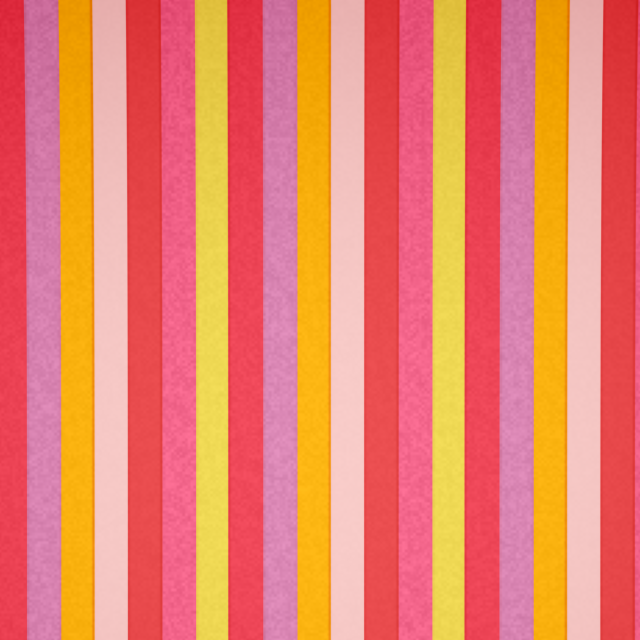
Reproduce this pattern procedurally as a Shadertoy shader.

```glsl
const int STRIPES = 7;
const float PERIOD = 0.3691;        // width of one set of stripes
const float ORIGIN = 0.3320;        // middle of a yellow stripe
const float FLARE = 0.011;          // widening of the stripes toward the top
const float EDGE_SOFTNESS = 0.0011;
const float SEAM_WIDTH = 0.0022;
const float SEAM_OFFSET = 0.0018;
const float GRAIN_CELLS = 230.0;
const vec3 SEAM_TINT = vec3(0.95, 0.76, 0.74);
const vec3 LIGHT_RANGE = vec3(0.05, 0.085, 0.08);
const vec2 LIGHT_CENTER = vec2(0.5, 0.28);

// Left edge of each stripe, as a fraction of the period
const float EDGE[STRIPES] = float[](0.067, 0.215, 0.360, 0.501, 0.642, 0.788, 0.931);

// Seam strength at each left edge; the sign picks the shaded side
const float SEAM[STRIPES] = float[](0.8, 0.3, -0.2, -0.9, 0.5, -0.8, 0.2);

const float GRAIN[STRIPES] = float[](0.055, 0.085, 0.045, 0.015, 0.03, 0.095, 0.045);

const vec3 COLOR[STRIPES] = vec3[](
    vec3(0.92, 0.25, 0.32),   // crimson
    vec3(0.84, 0.50, 0.68),   // mauve
    vec3(0.97, 0.68, 0.04),   // orange
    vec3(0.95, 0.76, 0.75),   // blush
    vec3(0.90, 0.27, 0.28),   // red
    vec3(0.94, 0.37, 0.52),   // hot pink
    vec3(0.92, 0.82, 0.30));  // yellow

float hash(vec2 p) {
    return fract(sin(dot(p, vec2(127.1, 311.7))) * 43758.5453);
}

float valueNoise(vec2 p) {
    vec2 cell = floor(p);
    vec2 f = fract(p);
    f = f * f * (3.0 - 2.0 * f);
    float low = mix(hash(cell), hash(cell + vec2(1.0, 0.0)), f.x);
    float high = mix(hash(cell + vec2(0.0, 1.0)), hash(cell + 1.0), f.x);
    return mix(low, high, f.y);
}

// Fine paper tooth, centred on zero
float paperGrain(vec2 uv) {
    float coarse = valueNoise(uv * GRAIN_CELLS * 0.5 + 17.0);
    float fine = valueNoise(uv * GRAIN_CELLS);
    return 0.35 * coarse + 0.65 * fine - 0.5;
}

// Stripe colour in rgb, grain strength in alpha
vec4 stripes(float x, float softness) {
    float t = fract((x - ORIGIN) / PERIOD);
    vec4 paper = vec4(COLOR[STRIPES - 1], GRAIN[STRIPES - 1]);
    vec3 shade = vec3(1.0);
    for (int i = 0; i < STRIPES; i++) {
        float d = (t - EDGE[i]) * PERIOD;
        paper = mix(paper, vec4(COLOR[i], GRAIN[i]), smoothstep(-softness, softness, d));
        float s = (d - sign(SEAM[i]) * SEAM_OFFSET) / SEAM_WIDTH;
        shade *= mix(vec3(1.0), SEAM_TINT, abs(SEAM[i]) * exp(-s * s));
    }
    return vec4(paper.rgb * shade, paper.a);
}

void mainImage(out vec4 fragColor, in vec2 fragCoord) {
    vec2 uv = fragCoord / iResolution.xy;
    float softness = max(EDGE_SOFTNESS, 0.8 / iResolution.x);

    // Stripes spread slightly apart near the top
    float x = 0.5 + (uv.x - 0.5) * (1.0 - FLARE * uv.y * uv.y * uv.y);
    vec4 paper = stripes(x, softness);

    // Soft light, brightest below the middle
    vec2 away = uv - LIGHT_CENTER;
    float light = 0.45 - 2.4 * dot(away * away, vec2(0.6, 1.0));
    vec3 color = paper.rgb + light * LIGHT_RANGE;

    color += paper.a * paperGrain(uv);
    fragColor = vec4(clamp(color, 0.0, 1.0), 1.0);
}
```
